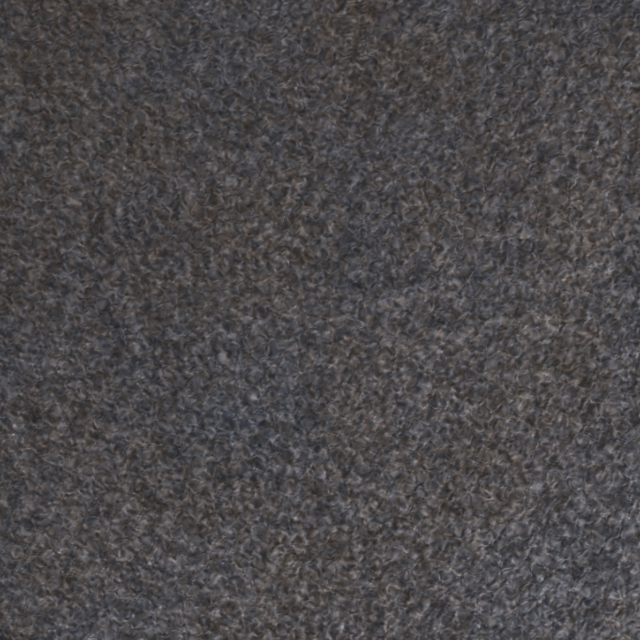
Reproduce this texture procedurally as a Shadertoy shader.

```glsl
float hash(vec2 p) {
    return fract(sin(dot(p, vec2(127.1, 311.7))) * 43758.5453);
}

// Smooth value noise, centred on zero
float noise(vec2 p) {
    vec2 cell = floor(p);
    vec2 f = fract(p);
    f = f * f * (3.0 - 2.0 * f);
    float low = mix(hash(cell), hash(cell + vec2(1.0, 0.0)), f.x);
    float high = mix(hash(cell + vec2(0.0, 1.0)), hash(cell + vec2(1.0, 1.0)), f.x);
    return mix(low, high, f.y) - 0.5;
}

vec2 rotate(vec2 p, float angle) {
    float c = cos(angle);
    float s = sin(angle);
    return vec2(c * p.x + s * p.y, c * p.y - s * p.x);
}

// Noise drawn out along the given angle
float fibres(vec2 p, float angle, float cells, float stretch) {
    return noise(rotate(p, angle) * cells * vec2(1.0 / stretch, 1.0) + 37.0);
}

// Bends the fibres so that no grid shows
vec2 curl(vec2 p, float cells, float amount) {
    return p + amount * vec2(noise(p * cells + 11.0), noise(p * cells + 53.0));
}

// Sparse soft bright tufts, one candidate per cell
float flecks(vec2 p, float cells, float share) {
    vec2 cell = floor(p * cells);
    vec2 centre = 0.3 + 0.4 * vec2(hash(cell + 3.0), hash(cell + 7.0));
    float d = length(fract(p * cells) - centre);
    return step(1.0 - share, hash(cell + 19.0)) * (1.0 - smoothstep(0.05, 0.3, d));
}

void mainImage(out vec4 fragColor, in vec2 fragCoord) {
    vec2 uv = fragCoord / iResolution.xy;
    vec2 p = curl(uv, 85.0, 0.006);

    // Pile leans one way on the left, the other way on the right
    float lean = smoothstep(0.0, 1.0, uv.x);
    float leftPile = fibres(p, -0.65, 190.0, 1.45);
    float rightPile = fibres(p, 0.95, 190.0, 1.4);
    float pile = sqrt(1.0 - lean) * leftPile + sqrt(lean) * rightPile;

    // Finer fuzz and broad mottling
    float fuzz = fibres(p, 0.4, 300.0, 1.15);
    float mottle = 0.20 * noise(rotate(uv, 0.5) * 62.0) + 0.10 * noise(uv * 14.0);

    // Light falls off towards the upper left
    float light = 0.12 * (uv.x - 0.5) + 0.14 * (0.5 - uv.y);
    float contrast = 1.0 + 1.1 * light;
    float tone = light + mottle + contrast * (0.66 * pile + 0.45 * fuzz);
    tone += 0.28 * contrast * flecks(uv, 70.0, 0.03);

    // Warm and cool threads
    float warmth = 0.045 * noise(rotate(uv, 1.1) * 110.0) + 0.03 * noise(uv * 9.0 + 5.0);
    warmth += 0.012 * (uv.y - 0.5);
    vec3 wool = vec3(0.292, 0.282, 0.289);
    vec3 color = wool * exp(tone) + warmth * vec3(0.6, 0.0, -0.7);

    fragColor = vec4(clamp(color, 0.0, 1.0), 1.0);
}
```
